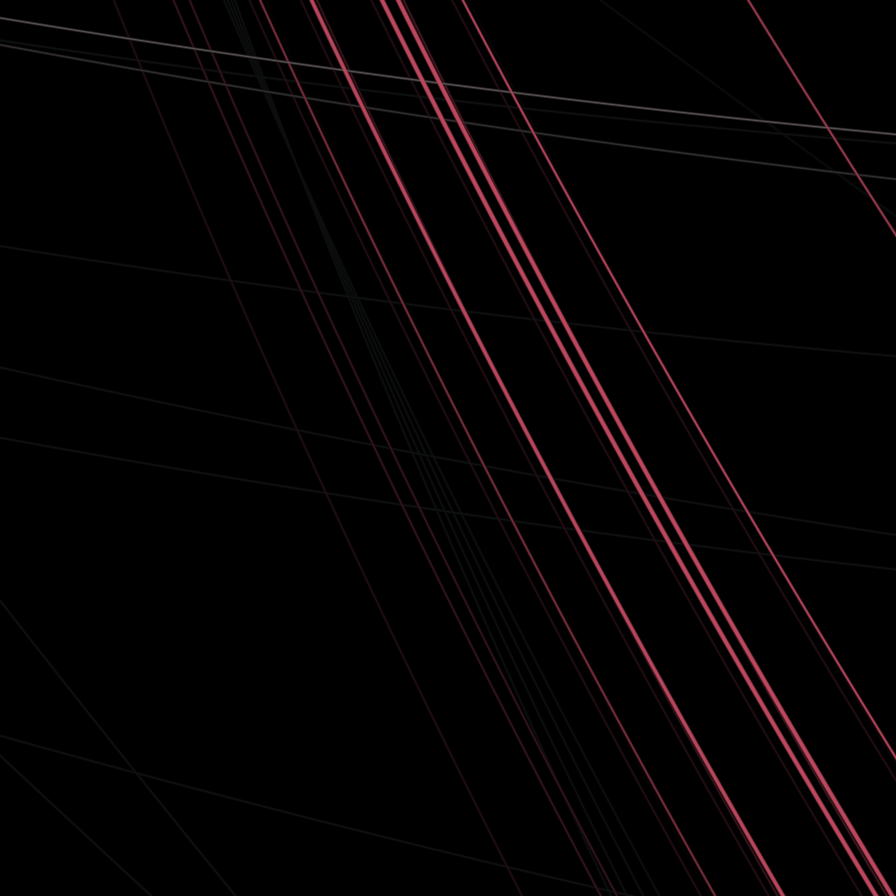
This background is drawn by a three.js fragment shader. Its source:

```glsl
// Fine rose strands fan down across black, crossed by pale, nearly level sweeps.
// Each line is a shallow parabola drawn from its distance; loops spread the
// families, with sines to make the spacing irregular.

#define ROSE vec3(0.74, 0.28, 0.37)
#define PALE vec3(0.37, 0.34, 0.34)
#define HAZE vec3(0.065, 0.072, 0.074)
#define BACKDROP vec3(0.004, 0.0, 0.001)
#define THIN 0.0010
#define SOFT 0.0014
#define STRAND_BOW 0.014
#define SWEEP_BOW 0.009
#define STRAND_GAP 0.0757
#define TWIN_GAP 0.018

varying vec2 vUv;

// Coverage of a parabola: across = start + lean * along + bow * 4 * along * (1 - along)
float curve(float across, float along, float start, float lean, float bow, float halfWidth) {
  float offset = across - start - lean * along - bow * 4.0 * along * (1.0 - along);
  float slope = lean + bow * 4.0 * (1.0 - 2.0 * along);
  float dist = abs(offset) / sqrt(1.0 + slope * slope);
  return 1.0 - smoothstep(halfWidth - SOFT, halfWidth + SOFT, dist);
}

// Steep line, start measured along the top edge
float strand(vec2 p, float start, float lean, float halfWidth) {
  return curve(p.x, p.y, start, lean, -STRAND_BOW, halfWidth);
}

// Nearly level line, start measured down the left edge
float sweep(vec2 p, float start, float lean) {
  return curve(p.y, p.x, start, lean, SWEEP_BOW, THIN);
}

// Strands further right lean more, which opens the fan
float fanLean(float start) {
  return 0.456 + 0.32 * (start - 0.128);
}

// Rose fan: main strands, twins, faint neighbours and hugging threads
float roseFan(vec2 p) {
  float light = 0.0;
  for (int n = 0; n < 6; n++) {
    float i = float(n);
    float start = 0.127 + STRAND_GAP * i + 0.012 * sin(4.0 * i);
    float lean = fanLean(start);
    float level = 0.2 + 0.8 * smoothstep(0.3, 3.3, i);
    float core = exp(-(i - 3.6) * (i - 3.6));
    float halfWidth = THIN + 0.0017 * core;
    light = max(light, level * strand(p, start, lean, halfWidth));

    float hasTwin = 1.0 - step(0.5, abs(mod(i, 3.0) - 1.0));
    float twin = start + TWIN_GAP;
    light = max(light, hasTwin * level * strand(p, twin, lean, halfWidth));

    float faint = 0.20 * step(1.5, i);
    light = max(light, faint * strand(p, start - 0.012, lean - 0.004, THIN));

    float thread = start + 0.006 + TWIN_GAP * hasTwin;
    light = max(light, 0.45 * core * strand(p, thread, lean - 0.012, THIN));
  }
  // Lone strand at the right
  return max(light, 0.85 * strand(p, 0.835, 0.67, THIN + 0.0002));
}

// Pale sweeps: a bright pair near the top
float paleSweeps(vec2 p) {
  float light = 0.0;
  for (int n = 0; n < 2; n++) {
    float k = float(n);
    light = max(light, (1.0 - 0.42 * k) * sweep(p, 0.02 + 0.03 * k, 0.13 + 0.02 * k));
  }
  return light;
}

// Barely visible lines: level sweeps, a steep bundle and corner diagonals
float hazeLines(vec2 p) {
  float light = 0.0;
  for (int n = 0; n < 5; n++) {
    float k = float(n);
    float start = 0.045 + 0.165 * k + 0.13 * sin(0.52 * k * k);
    light = max(light, sweep(p, start, 0.115 + 0.008 * k * k));
  }
  for (int n = 0; n < 4; n++) {
    float k = float(n);
    light = max(light, 0.85 * strand(p, 0.262 - 0.004 * k, 0.42 + 0.022 * k, THIN));
  }
  for (int n = 0; n < 2; n++) {
    float k = float(n);
    light = max(light, strand(p, -0.497 - 0.364 * k, 0.76 + 0.27 * k, THIN));
  }
  return max(light, 0.7 * strand(p, 0.67, 1.41, THIN));
}

void main() {
  vec2 p = vec2(vUv.x, 1.0 - vUv.y); // y runs down from the top edge
  vec3 color = max(BACKDROP, HAZE * hazeLines(p));
  color = max(color, PALE * paleSweeps(p));
  color = max(color, ROSE * roseFan(p));
  gl_FragColor = vec4(color, 1.0);
}
```
